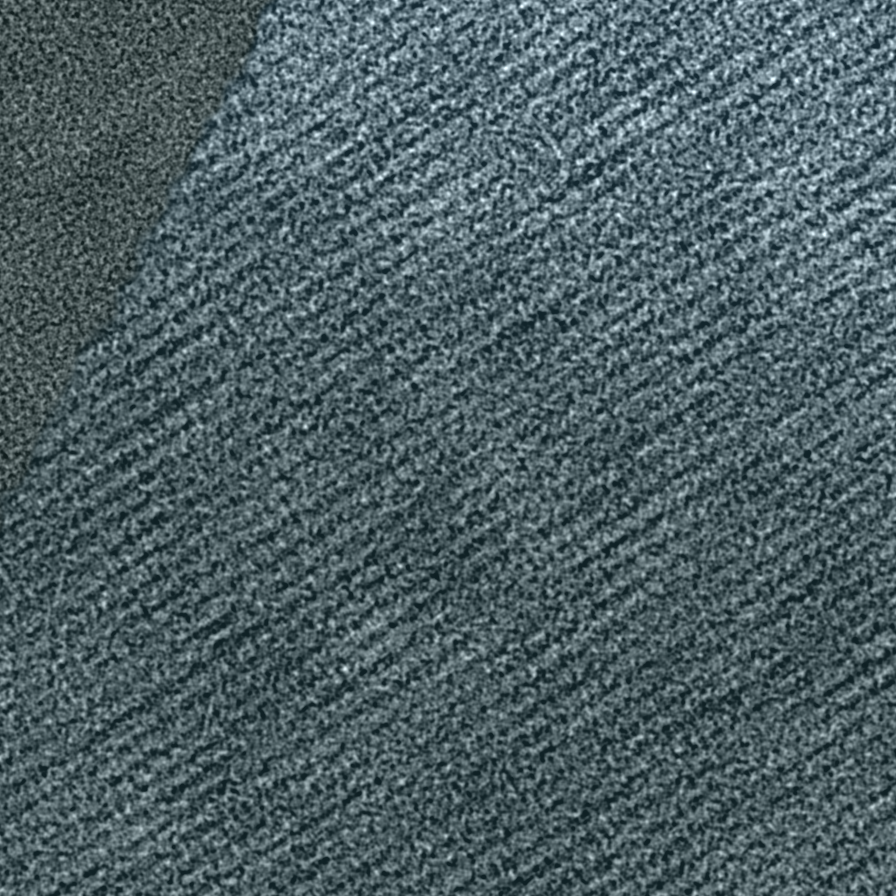
Write a Shadertoy shader that draws this texture.

```glsl
#define RIB_ANGLE 0.56
#define RIB_COUNT 38.0
#define RIB_DEPTH 0.62
#define GRAIN_SCALE 142.0
#define GRAIN_DEPTH 0.80
#define FIBRE_DEPTH 0.45
#define CONTRAST 0.43
#define SEAM_TOP 0.306
#define SEAM_SLOPE 0.534

const vec3 TEAL_TINT = vec3(-0.005, 0.064, 0.080);
const vec3 BLUE_TINT = vec3(-0.010, 0.075, 0.115);
const vec3 GREY_TINT = vec3(0.000, 0.053, 0.054);

// Integer hash giving a random gradient in -1..1
vec2 hashGradient(ivec2 cell) {
    uvec2 h = uvec2(cell + 8192) * 1664525u + 1013904223u;
    h.x += h.y * 1664525u;
    h.y += h.x * 1664525u;
    h ^= h >> 16u;
    h.x += h.y * 1664525u;
    h.y += h.x * 1664525u;
    h ^= h >> 16u;
    return vec2(h & 0xffffu) / 32767.5 - 1.0;
}

// Gradient noise scaled to roughly unit deviation
float noise(vec2 p) {
    vec2 cell = floor(p), f = p - cell;
    vec2 w = f * f * (3.0 - 2.0 * f);
    ivec2 c = ivec2(cell);
    float a = dot(hashGradient(c), f);
    float b = dot(hashGradient(c + ivec2(1, 0)), f - vec2(1, 0));
    float d = dot(hashGradient(c + ivec2(0, 1)), f - vec2(0, 1));
    float e = dot(hashGradient(c + ivec2(1, 1)), f - vec2(1, 1));
    return 5.8 * mix(mix(a, b, w.x), mix(d, e, w.x), w.y);
}

// Rounded ridges with narrow creases, jagged by the stitches
float ribs(vec2 q) {
    float drift = 0.11 * noise(q * vec2(4.0, 8.0)) + 0.07 * noise(q * 60.0 + 31.0);
    float wave = sin(6.28318 * (q.y * RIB_COUNT + drift));
    float strength = 1.0 + 0.3 * noise(q * vec2(7.0, 16.0) + 70.0);
    return strength * (wave - 0.3 * wave * wave + 0.15);
}

// Small tufts of yarn with finer fibres on top
float yarn(vec2 q, float scale) {
    vec2 s = q * scale;
    float tuft = noise(s);
    vec2 turned = vec2(0.8 * s.x - 0.6 * s.y, 0.6 * s.x + 0.8 * s.y);
    return GRAIN_DEPTH * tuft + FIBRE_DEPTH * noise(turned * 1.7 + 90.0);
}

void mainImage(out vec4 fragColor, in vec2 fragCoord) {
    vec2 p = fragCoord / iResolution.y;
    float ca = cos(RIB_ANGLE), sa = sin(RIB_ANGLE);
    vec2 q = vec2(ca * p.x + sa * p.y, ca * p.y - sa * p.x);

    // Seam between the flat patch and the ribbed cloth
    float seamX = SEAM_TOP - SEAM_SLOPE * (1.0 - p.y);
    float seamDist = 0.88 * (p.x - seamX) + 0.004 * noise(p * 28.0);
    float cloth = smoothstep(-0.008, 0.008, seamDist);
    float crease = exp(-pow(seamDist / 0.006, 2.0));

    // Relief of both fabrics
    float mottle = 0.10 * noise(p * 6.0) + 0.13 * noise(q * vec2(9.0, 26.0) + 20.0);
    float ribbed = yarn(q, GRAIN_SCALE) + RIB_DEPTH * ribs(q);
    float flatKnit = 0.9 * yarn(q + 3.0, GRAIN_SCALE * 1.2);
    float relief = mix(flatKnit, ribbed, cloth) + mottle - 0.4 * crease;

    // Light falls from the upper right
    float glow = smoothstep(0.35, 1.1, p.y + 0.25 * (p.x - 0.5));
    float light = mix(0.275, 0.278 + 0.105 * glow, cloth);
    vec3 tint = mix(GREY_TINT, mix(TEAL_TINT, BLUE_TINT, glow), cloth);

    // Shadows level off softly above black
    float gain = 1.0 + CONTRAST * relief;
    gain = 0.5 * (gain + 0.2 + sqrt((gain - 0.2) * (gain - 0.2) + 0.03));
    fragColor = vec4(clamp(light * gain + tint, 0.0, 1.0), 1.0);
}
```
